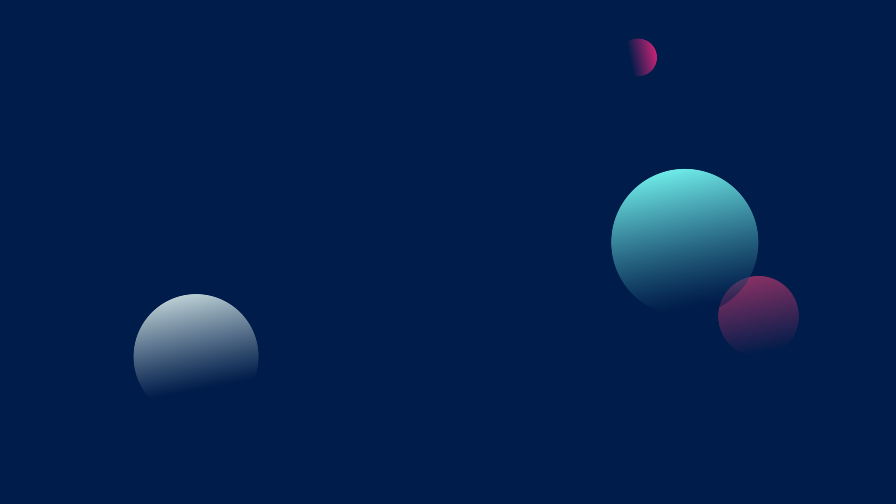
Reproduce this background procedurally as a WebGL 2 fragment shader.

```glsl
#version 300 es
precision highp float;

uniform vec2 u_resolution;
out vec4 outColor;

const vec3 NAVY = vec3(0.0, 0.11, 0.29);
const vec3 TEAL = vec3(0.43, 0.92, 0.91);
const vec3 SILVER = vec3(0.73, 0.81, 0.83);
const vec3 MAGENTA = vec3(0.78, 0.14, 0.46);
const vec3 PLUM = vec3(0.53, 0.19, 0.39);

// Antialiased coverage of a disc
float discMask(vec2 p, float radius, float pixel) {
    return 1.0 - smoothstep(-0.5 * pixel, 0.5 * pixel, length(p) - radius);
}

// Linear fade along a direction, from 1 at the rim to 0 at fadeEnd (in radii)
float rimFade(vec2 p, float radius, vec2 direction, float fadeEnd) {
    float along = dot(p, normalize(direction)) / radius;
    return clamp((along - fadeEnd) / (1.0 - fadeEnd), 0.0, 1.0);
}

// Lays a fading disc over a colour; veil is its least opacity
vec3 paintDisc(vec3 base, vec2 p, float radius, vec3 tint, float fade, float veil, float pixel) {
    float opacity = max(max(fade, veil), 0.001);
    vec3 shade = mix(NAVY, tint, fade / opacity);
    return mix(base, shade, opacity * discMask(p, radius, pixel));
}

void main() {
    // Canvas height is one unit
    float pixel = 1.0 / u_resolution.y;
    vec2 p = gl_FragCoord.xy * pixel;
    p.x += 0.5 * (16.0 / 9.0 - u_resolution.x * pixel);

    vec2 upLeft = vec2(-0.19, 0.98);
    vec2 rightUp = vec2(0.98, 0.21);
    vec3 color = NAVY;

    // Small satellite at the top, lit from the right
    vec2 q = p - vec2(1.266, 0.886);
    float fade = rimFade(q, 0.0375, rightUp, -0.45);
    color = paintDisc(color, q, 0.0375, MAGENTA, fade, 0.0, pixel);

    // Silver disc at lower left
    q = p - vec2(0.389, 0.2925);
    fade = pow(rimFade(q, 0.124, upLeft, -0.53), 1.1);
    color = paintDisc(color, q, 0.124, SILVER, fade, 0.0, pixel);

    // Plum disc, partly veiled by the large teal one
    q = p - vec2(1.505, 0.3725);
    fade = rimFade(q, 0.08, upLeft, -0.92);
    color = paintDisc(color, q, 0.08, PLUM, fade, 0.0, pixel);

    q = p - vec2(1.3588, 0.519);
    fade = pow(rimFade(q, 0.146, upLeft, -0.9), 1.2);
    color = paintDisc(color, q, 0.146, TEAL, fade, 0.5, pixel);

    outColor = vec4(color, 1.0);
}
```
